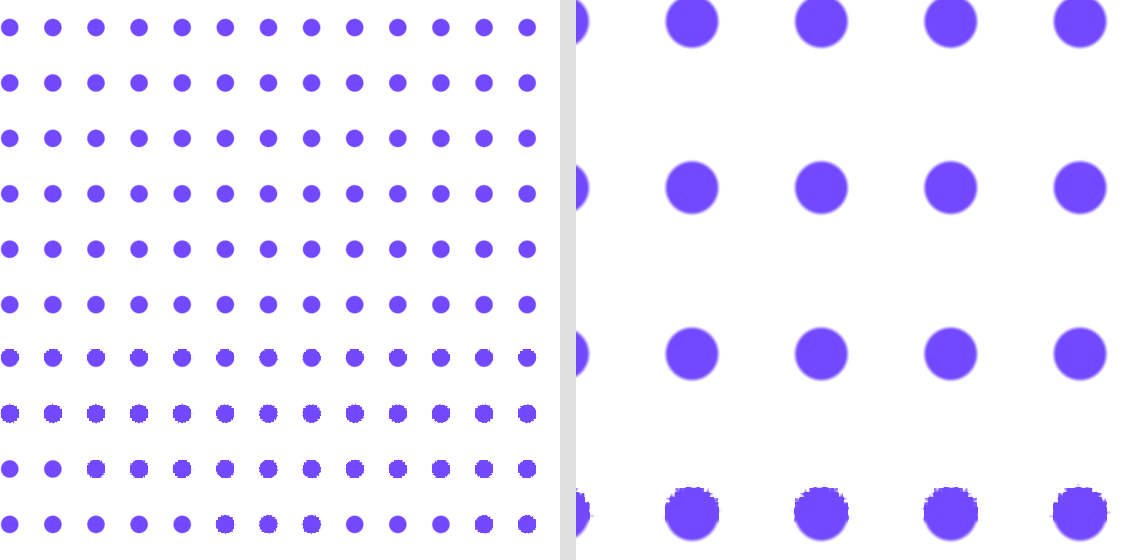
Left: the whole. Right: its middle third, enlarged.
This pattern is drawn by a three.js fragment shader. Its source:

```glsl
// A grid of 13 by 10 violet dots on white, wider apart down than across.
// Most are soft discs; in the lowest four rows many have stepped, ragged rims,
// made by snapping the dot's local position to small blocks.
#define DOT_COLOR vec3(0.447, 0.285, 1.0)
#define FIRST_DOT vec2(0.0174, 0.0492)
#define SPACING vec2(0.0770, 0.09896)
#define SMOOTH_RADIUS 0.0156
#define RAGGED_RADIUS 0.0166
#define SOFT_EDGE 0.0016
#define CRISP_EDGE 0.0007
#define BLOCK 0.0029
#define TOOTH 0.0006
#define LOWER_ROW 6.0
#define LOWER_LIFT 0.0034

varying vec2 vUv;

float hash(vec2 p) {
  return fract(sin(dot(p, vec2(127.1, 311.7))) * 43758.5453);
}

// Staircase with slightly sloped risers, so that block edges stay smooth
vec2 snapToBlocks(vec2 p) {
  vec2 u = p / BLOCK;
  return BLOCK * (floor(u) + smoothstep(0.3, 0.7, fract(u)));
}

// 1 for dots with a ragged rim; column and row count from the top left
float isRagged(vec2 cell) {
  if (cell.y < LOWER_ROW) return 0.0;
  if (cell.y < LOWER_ROW + 2.0) return 1.0;
  if (cell.y < LOWER_ROW + 3.0) return step(2.0, cell.x);
  return step(5.0, cell.x) * step(mod(cell.x + 1.0, 6.0), 2.5);
}

float smoothDot(vec2 p) {
  return 1.0 - smoothstep(-SOFT_EDGE, SOFT_EDGE, length(p) - SMOOTH_RADIUS);
}

float raggedDot(vec2 p, float seed) {
  float angle = atan(p.y, p.x + 0.00001);
  float teeth = TOOTH * sin(angle * 16.0 + seed * 6.283);
  float d = length(snapToBlocks(p)) - RAGGED_RADIUS - teeth;
  return 1.0 - smoothstep(-CRISP_EDGE, CRISP_EDGE, d);
}

void main() {
  // Cell and local position, with y running down
  vec2 pos = vec2(vUv.x, 1.0 - vUv.y) - FIRST_DOT;
  vec2 cell = floor(pos / SPACING + 0.5);
  vec2 p = pos - cell * SPACING;
  p.y += LOWER_LIFT * step(LOWER_ROW, cell.y);

  // The first ragged row keeps a smooth underside
  float ragged = isRagged(cell);
  if (cell.y == LOWER_ROW) ragged *= 1.0 - smoothstep(0.002, 0.006, p.y);

  float cover = mix(smoothDot(p), raggedDot(p, hash(cell)), ragged);
  gl_FragColor = vec4(mix(vec3(1.0), DOT_COLOR, cover), 1.0);
}
```
